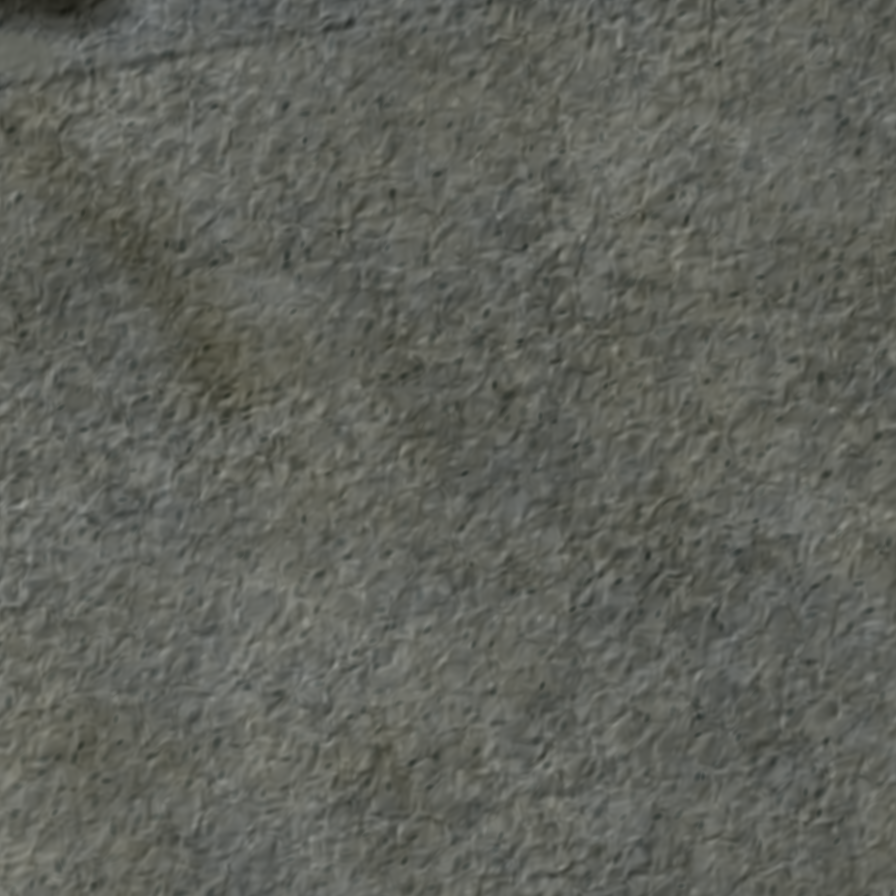
Write a Shadertoy shader that draws this texture.

```glsl
#define STONE_COLOR vec3(0.371, 0.378, 0.350)
#define OLIVE_TINT vec3(0.010, 0.002, -0.020)
#define GRAIN_SCALE 88.0
#define GRAIN_CONTRAST 0.092
#define RELIEF_CONTRAST 0.070
#define PATCH_CONTRAST 0.060
#define PIT_SCALE 58.0
#define PIT_DEPTH 0.105
#define GLINT_HEIGHT 0.065
#define GRAIN_ANGLE 0.85

float hash(vec2 p) {
    vec3 q = fract(vec3(p.xyx) * 0.1031);
    q += dot(q, q.yzx + 33.33);
    return fract((q.x + q.y) * q.z);
}

// Smooth noise, centred on zero
float noise(vec2 p) {
    vec2 cell = floor(p), f = fract(p);
    f = f * f * (3.0 - 2.0 * f);
    float low = mix(hash(cell), hash(cell + vec2(1, 0)), f.x);
    float high = mix(hash(cell + vec2(0, 1)), hash(cell + vec2(1, 1)), f.x);
    return mix(low, high, f.y) - 0.5;
}

vec2 rotate(vec2 p, float angle) {
    float c = cos(angle), s = sin(angle);
    return vec2(c * p.x + s * p.y, c * p.y - s * p.x);
}

// Cellular specks: each cell holds one soft, randomly turned oval
float specks(vec2 p) {
    vec2 cell = floor(p);
    float amount = 0.0;
    for (int y = -1; y <= 1; y++)
    for (int x = -1; x <= 1; x++) {
        vec2 id = cell + vec2(x, y);
        vec2 center = id + vec2(hash(id + 7.0), hash(id + 31.0));
        float strength = pow(hash(id + 53.0), 3.5);
        float radius = mix(0.30, 0.55, hash(id + 71.0));
        vec2 offset = rotate(p - center, 1.4 * (hash(id + 97.0) - 0.5));
        float spot = 1.0 - smoothstep(0.1, 1.0, length(offset * vec2(0.75, 1.3)) / radius);
        amount = max(amount, spot * strength);
    }
    return amount;
}

// Fine surface height with bent grains
float surfaceHeight(vec2 uv) {
    vec2 p = rotate(uv, GRAIN_ANGLE) * vec2(0.86, 1.1) * GRAIN_SCALE + 40.0 * vec2(3, 5);
    p += 0.9 * vec2(noise(p * 0.6 + 70.0), noise(p * 0.6 + 130.0));
    return noise(p) + 0.6 * noise(rotate(p, 0.7) * 1.8 + 200.0);
}

// Broad cloudy stains
float stains(vec2 uv) {
    vec2 p = rotate(uv, 0.5) + 9.0;
    return 0.8 * noise(p * 5.0) + 0.7 * noise(p * 12.0 + 17.0) + 0.85 * noise(p * 29.0 + 41.0);
}

float segmentDistance(vec2 p, vec2 a, vec2 b) {
    vec2 d = b - a;
    return length(p - a - d * clamp(dot(p - a, d) / dot(d, d), 0.0, 1.0));
}

float glow(vec2 offset, float falloff) {
    return exp(-falloff * dot(offset, offset));
}

void mainImage(out vec4 fragColor, in vec2 fragCoord) {
    vec2 uv = fragCoord / iResolution.xy;
    vec2 warped = uv + 0.035 * vec2(noise(uv * 14.0 + 60.0), noise(uv * 14.0 + 90.0));

    // Cloudy tone and the broad fall of light
    float tone = PATCH_CONTRAST * stains(uv);
    tone += 0.034 * glow(uv - vec2(0.04, 0.16), 9.0);
    tone += 0.030 * glow(uv - vec2(0.14, 0.89), 40.0);
    tone += 0.022 * glow(uv - vec2(0.88, 0.88), 40.0);
    tone -= 0.020 * smoothstep(0.4, 1.0, uv.x) * smoothstep(0.6, 0.1, uv.y);

    // Grain, slanted relief, pits and glints
    float height = surfaceHeight(uv);
    float relief = height - surfaceHeight(uv + vec2(0.0040, -0.0040));
    vec2 pitUv = rotate(uv, GRAIN_ANGLE) * PIT_SCALE + 150.0;
    float roughness = 1.0 + 0.6 * noise(uv * 8.0 + 120.0);
    float pits = specks(pitUv);
    float glints = specks(pitUv * 1.1 + 300.0);
    tone += roughness * (GRAIN_CONTRAST * height + RELIEF_CONTRAST * relief);
    tone += GLINT_HEIGHT * glints - PIT_DEPTH * pits + 0.006;

    // Cool and olive discolouration
    float hue = 0.7 * noise(uv * 7.0 + 11.0) + 0.7 * noise(uv * 21.0 + 33.0)
              + 0.6 * noise(uv * 60.0 + 77.0);
    vec3 color = STONE_COLOR + tone + OLIVE_TINT * hue;
    color += vec3(-0.014, 0.0, 0.004) * pits;

    // Slanted olive stain
    float band = segmentDistance(warped, vec2(0.04, 0.86), vec2(0.26, 0.59));
    float stain = 1.0 - smoothstep(0.0, 0.085, band);
    color += stain * (vec3(-0.048) + OLIVE_TINT * 0.7);

    // Bluish upper edge and soft slanted groove
    float groove = uv.y - (0.903 + 0.178 * uv.x);
    color += vec3(-0.020, -0.013, 0.006) * smoothstep(-0.04, 0.05, groove);
    float grooveLine = 1.0 - smoothstep(0.0, 0.009, abs(groove + 0.003 * noise(uv * 40.0)));
    color -= 0.085 * grooveLine * smoothstep(0.60, 0.35, uv.x);

    // Shadowed corner with a pale smooth stone
    float corner = segmentDistance(warped, vec2(0.0, 1.02), vec2(0.10, 1.02));
    color = mix(color, vec3(0.16, 0.16, 0.13) + 0.6 * tone, 1.0 - smoothstep(0.01, 0.075, corner));
    float pebble = length((warped - vec2(0.012, 0.937)) / vec2(0.075, 0.029));
    color = mix(color, vec3(0.39, 0.40, 0.37) + 0.4 * tone, 1.0 - smoothstep(0.6, 1.2, pebble));

    fragColor = vec4(clamp(color, 0.0, 1.0), 1.0);
}
```
